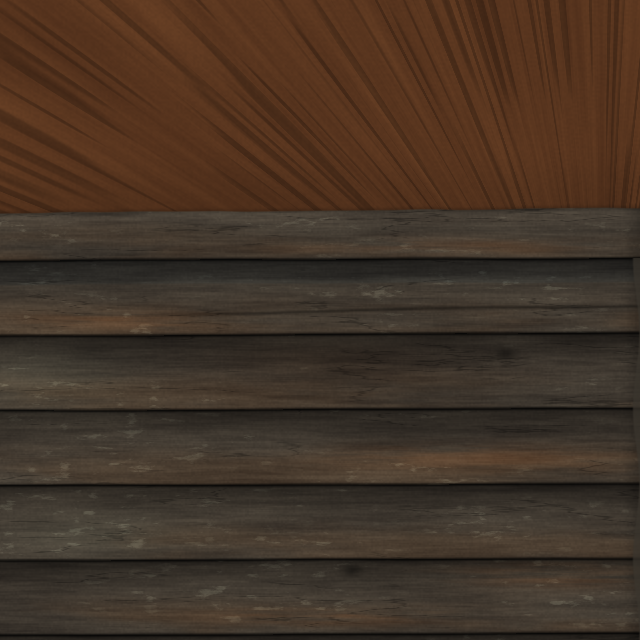
This texture is drawn by a WebGL 1 fragment shader. Its source:

```glsl
precision highp float;
// Weathered horizontal logs beneath a warm wooden ceiling with fanned grain.
uniform vec2 u_resolution;

const float LOG_PITCH = 0.1172;
const float FIRST_SEAM = 0.0075;

float hash(vec2 p) {
  return fract(sin(dot(p, vec2(127.1, 311.7))) * 43758.545);
}

float noise(vec2 p) {
  vec2 i = floor(p);
  vec2 f = fract(p);
  f = f * f * (3.0 - 2.0 * f);
  return mix(mix(hash(i), hash(i + vec2(1.0, 0.0)), f.x),
             mix(hash(i + vec2(0.0, 1.0)), hash(i + 1.0), f.x), f.y);
}

float fbm(vec2 p) {
  float sum = 0.0;
  float amp = 0.5;
  for (int i = 0; i < 5; i++) {
    sum += amp * noise(p);
    p = p * 2.03 + vec2(17.3, 9.1);
    amp *= 0.5;
  }
  return sum / 0.969;
}

// Soft elliptical stain, 1 at its centre
float stain(vec2 p, vec2 center, vec2 radius) {
  vec2 d = (p - center) / radius;
  return exp(-dot(d, d));
}

// Thin dark line that fades on both sides
float crease(float distance, float width) {
  return exp(-distance * distance / (width * width));
}

// Grain runs along rays from a point hidden behind the wall
vec3 ceilingColor(vec2 p, vec2 focus) {
  vec2 d = p - focus;
  float angle = atan(d.x, d.y);
  float radius = length(d);
  float broad = fbm(vec2(angle * 13.0, radius * 1.5));
  float fine = fbm(vec2(angle * 75.0, radius * 3.0 + 8.0));
  float pores = noise(vec2(angle * 260.0, radius * 16.0));
  float tone = 0.58 + (broad - 0.5) * 0.9 + (fine - 0.5) * 0.85 + (pores - 0.5) * 0.16;
  vec3 color = mix(vec3(0.295, 0.172, 0.098), vec3(0.385, 0.235, 0.135), clamp(tone, 0.0, 1.0));
  color *= 1.0 - 0.2 * smoothstep(0.62, 0.8, noise(vec2(angle * 115.0, radius * 3.0)));
  color *= 0.97 + 0.06 * noise(p * 300.0);
  return color * mix(0.92, 1.02, smoothstep(0.66, 0.78, p.y));
}

// Faded grey wood with streaks, cracks and pale flakes
vec3 weatheredWood(vec2 p, float height, float id) {
  vec2 q = p + vec2(id * 3.7, 0.006 * (fbm(p * vec2(5.0, 14.0) + id) - 0.5));
  float patches = fbm(q * vec2(4.5, 16.0));
  float grain = fbm(q * vec2(9.0, 150.0));
  float fibres = noise(q * vec2(45.0, 380.0));
  float tone = 0.5 + (patches - 0.5) * 0.9 + (grain - 0.5) * 0.75 + (fibres - 0.5) * 0.2;
  vec3 color = mix(vec3(0.17, 0.15, 0.13), vec3(0.295, 0.265, 0.225), clamp(tone, 0.0, 1.0));
  float warmth = (1.0 - smoothstep(0.2, 0.65, height)) * smoothstep(0.3, 0.65, fbm(q * vec2(3.0, 20.0) + 4.0));
  color += vec3(0.035, 0.012, -0.005) * warmth;
  float flakes = smoothstep(0.63, 0.8, fbm(q * vec2(38.0, 120.0) + 31.0));
  color += vec3(0.075, 0.08, 0.068) * flakes * smoothstep(0.35, 0.65, patches);
  float cracks = crease(fbm(q * vec2(4.0, 40.0) + 12.0) - 0.5, 0.012);
  color *= 1.0 - 0.22 * cracks * smoothstep(0.45, 0.65, noise(q * vec2(9.0, 30.0)));
  return color * (0.95 + 0.1 * noise(p * 320.0));
}

vec3 wallColor(vec2 p) {
  float row = (p.y - 0.004 * p.x + 0.001 - FIRST_SEAM) / LOG_PITCH;
  row += 0.015 * (noise(vec2(p.x * 6.0, floor(row + 0.5))) - 0.5);
  float id = floor(row);
  float height = row - id;
  vec3 color = weatheredWood(p, height, id);

  // Rounded form: lit lower face, darker upper face
  color *= mix(1.08, 0.8, smoothstep(0.45, 1.0, height));
  float topLog = step(4.5, id);
  color *= 1.0 + topLog * 0.2 * smoothstep(0.35, 0.65, height);

  // The split log under the top one
  float split = step(3.5, id) * (1.0 - topLog);
  float slab = smoothstep(0.66, 0.7, height);
  color = mix(color, color * vec3(0.86, 0.92, 0.98), split * slab);
  float bend = 0.27 + 0.08 * smoothstep(0.2, 0.85, p.x);
  color *= 1.0 - 0.34 * split * crease(height - bend, 0.025) * smoothstep(0.15, 0.4, p.x);
  color += vec3(0.025, 0.024, 0.02) * split * crease(height - 0.7, 0.035);

  // Rusty, pale and dark discolouration
  float streak = smoothstep(0.25, 0.7, fbm(p * vec2(7.0, 90.0)));
  float rust = stain(p, vec2(0.2, 0.498), vec2(0.16, 0.014))
    + stain(p, vec2(0.74, 0.285), vec2(0.22, 0.02))
    + stain(p, vec2(0.88, 0.1), vec2(0.16, 0.02))
    + stain(p, vec2(0.52, 0.038), vec2(0.18, 0.014))
    + 0.7 * stain(p, vec2(0.7, 0.615), vec2(0.25, 0.014));
  color += vec3(0.1, 0.045, 0.01) * rust * streak;
  float lichen = stain(p, vec2(0.14, 0.165), vec2(0.14, 0.035))
    + stain(p, vec2(0.06, 0.41), vec2(0.14, 0.045));
  color += vec3(0.03, 0.037, 0.03) * lichen;
  color *= 1.0 - vec3(0.08, 0.14, 0.18) * stain(p, vec2(0.51, 0.435), vec2(0.2, 0.035));
  float knots = stain(p, vec2(0.55, 0.109), vec2(0.016, 0.009))
    + stain(p, vec2(0.79, 0.446), vec2(0.014, 0.009));
  color *= 1.0 - 0.4 * knots;

  // Narrow seam with a soft shadow below it
  float seam = min(height, 1.0 - height);
  float shade = 0.3 * exp(-(1.0 - height) * 14.0) * (1.0 - topLog);
  color *= (1.0 - shade) * (1.0 - 0.68 * crease(seam, 0.022));
  float cornerEdge = 0.994 + 0.005 * cos(row * 3.1416);
  float corner = smoothstep(cornerEdge - 0.002, cornerEdge + 0.002, p.x) * (1.0 - topLog);
  color *= 1.0 - 0.2 * smoothstep(0.97, 1.0, p.x);
  return mix(color, vec3(0.23, 0.21, 0.18), corner * 0.7);
}

void main() {
  vec2 p = gl_FragCoord.xy / u_resolution;
  float pixel = 1.0 / u_resolution.y;
  float eave = 0.667 + 0.008 * p.x + 0.002 * (noise(vec2(p.x * 18.0, 2.0)) - 0.5);
  float ceiling = smoothstep(eave - pixel, eave + pixel, p.y);
  vec3 color = mix(wallColor(p), ceilingColor(p, vec2(0.94, 0.32)), ceiling);
  color *= 1.0 - 0.16 * crease(p.y - eave, 0.004);
  gl_FragColor = vec4(color, 1.0);
}
```
